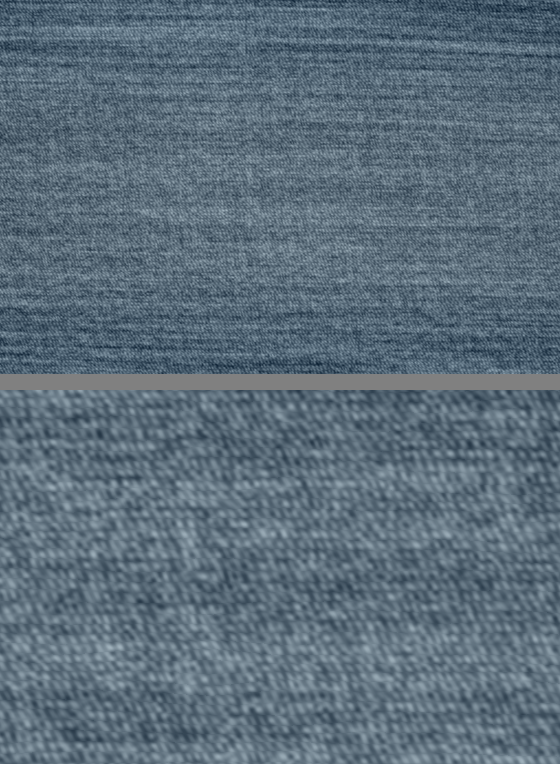
Top: the whole. Bottom: its middle third, enlarged.
A WebGL 2 fragment shader for this texture:

```glsl
#version 300 es
precision highp float;

uniform vec2 u_resolution;
out vec4 fragColor;

const float PI = 3.14159;
const vec3 BASE_BLUE = vec3(0.353, 0.422, 0.474);
const vec3 FADE_TINT = vec3(1.0, 1.0, 0.96);
const vec3 INDIGO_SHIFT = vec3(-0.012, 0.0, 0.010);

float hash(vec2 p) {
    return fract(sin(dot(p, vec2(127.1, 311.7))) * 43758.5453);
}

// Smooth value noise, centred on zero
float noise(vec2 p) {
    vec2 cell = floor(p);
    vec2 f = fract(p);
    f = f * f * (3.0 - 2.0 * f);
    float low = mix(hash(cell), hash(cell + vec2(1.0, 0.0)), f.x);
    float high = mix(hash(cell + vec2(0.0, 1.0)), hash(cell + vec2(1.0, 1.0)), f.x);
    return mix(low, high, f.y) - 0.5;
}

// Slanted tufts, staggered from one yarn to the next
float twill(vec2 p, vec2 density, float stagger, float slant) {
    vec2 w = p * density;
    w.y += 0.7 * noise(w * vec2(0.14, 0.3));
    float row = floor(w.y);
    float along = fract(w.y);
    float wobble = 0.9 * noise(vec2(w.x * 0.35, row * 1.7));
    float across = abs(fract(w.x + row * stagger + along * slant + wobble) - 0.5);
    float tuft = 1.0 - smoothstep(0.05, 0.45, across);
    return tuft * mix(0.3, 1.0, sin(PI * along)) - 0.37;
}

// Long yarn streaks: soft bands, creases and single threads
float streaks(vec2 p, float edge) {
    float bands = noise(p * vec2(0.9, 22.0)) * 0.025;
    float creases = noise(p * vec2(2.2, 72.0) + 17.0) * mix(0.05, 0.16, edge);
    float threads = noise(p * vec2(3.6, 135.0) + 43.0) * mix(0.10, 0.14, edge);
    return bands + creases + threads;
}

// Short fibres and speckle
float fibres(vec2 p) {
    float flecks = noise(p * vec2(60.0, 125.0) + 71.0) * 0.11;
    float speckle = noise(p * vec2(170.0, 220.0) + 29.0) * 0.20;
    return flecks + speckle;
}

// Worn pale band between darker upper and lower parts
float wornShade(vec2 uv) {
    float top = smoothstep(0.5, 1.0, uv.y);
    float bottom = 1.0 - smoothstep(0.0, 0.3, uv.y);
    float side = pow(abs(uv.x * 2.0 - 1.0), 3.0);
    return 0.022 - 0.045 * top - 0.075 * bottom - 0.028 * side;
}

void main() {
    vec2 uv = gl_FragCoord.xy / u_resolution;
    vec2 p = gl_FragCoord.xy / u_resolution.y;

    // Gentle sag of the cloth
    vec2 cloth = p;
    cloth.y += 0.018 * p.x + 0.005 * sin(p.x * 3.0 + p.y * 2.0);

    float edge = smoothstep(0.12, 0.5, abs(uv.y - 0.48));
    float tone = wornShade(uv);
    tone += 0.014 * noise(p * vec2(2.0, 4.0) + 5.0);
    tone += streaks(cloth, edge);
    tone += twill(cloth, vec2(104.0, 112.0), 0.33, 0.5) * 0.13;
    tone += fibres(cloth);

    vec3 colour = BASE_BLUE + tone * FADE_TINT + INDIGO_SHIFT * edge;
    fragColor = vec4(clamp(colour, 0.0, 1.0), 1.0);
}
```
